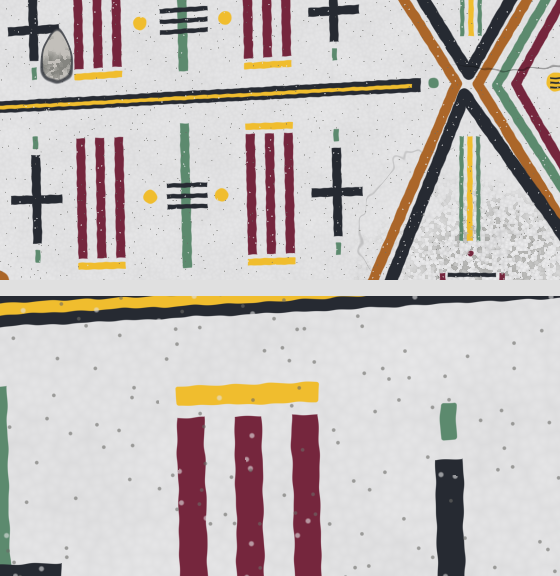
Top, the full canvas; bottom, a detail of the centre.
A WebGL 2 fragment shader for this pattern:

```glsl
#version 300 es
precision highp float;
// Painted plaster wall: two rows of crosses, triple bars and striped poles,
// split by a dark band, beside a large crossing of nested chevrons.
// Shapes are box, segment and disc distances; wear is cellular noise and sines.
uniform vec2 u_resolution;
out vec4 fragColor;

#define WOBBLE 0.0014     // unevenness of brush edges
#define BAR_GAP 0.068     // spacing of the triple bars
#define BAR_HALF 0.0160   // half width of bars and crosses
#define STRIPE_GAP 0.038  // spacing of short dark stripes
#define LEAN 0.02         // sideways drift of the rows
#define PIT_SCALE 42.0    // pits per canvas height
#define CHIP_SCALE 75.0   // paint chips per canvas height
#define GRAIN 0.045       // plaster contrast

const vec3 PLASTER = vec3(0.88, 0.88, 0.885);
const vec3 INK     = vec3(0.15, 0.165, 0.195);
const vec3 MAROON  = vec3(0.46, 0.15, 0.24);
const vec3 GREEN   = vec3(0.36, 0.54, 0.43);
const vec3 YELLOW  = vec3(0.94, 0.74, 0.18);
const vec3 OCHRE   = vec3(0.67, 0.40, 0.16);
const vec3 STONE   = vec3(0.52, 0.52, 0.50);

vec2 hash2(vec2 c) {
  return fract(sin(vec2(dot(c, vec2(127.1, 311.7)), dot(c, vec2(269.5, 183.3)))) * 43758.5);
}
// Distance to the nearest cell point, and that cell's random value
vec2 cells(vec2 p) {
  vec2 id = floor(p), best = vec2(9.0, 0.0);
  for (int y = -1; y <= 1; y++)
    for (int x = -1; x <= 1; x++) {
      vec2 c = id + vec2(x, y), h = hash2(c);
      float d = length(c + h - p);
      if (d < best.x) best = vec2(d, fract(h.x * 17.0 + h.y * 31.0));
    }
  return best;
}
float waves(vec2 p) {
  return sin(p.x + 1.7 * sin(p.y * 1.3)) * sin(p.y * 1.1 + 1.4 * sin(p.x * 0.8));
}
float box(vec2 p, vec2 halfSize) {
  vec2 d = abs(p) - halfSize;
  return length(max(d, 0.0)) + min(max(d.x, d.y), 0.0);
}
float segment(vec2 p, vec2 a, vec2 b) {
  vec2 ab = b - a;
  return length(p - a - ab * clamp(dot(p - a, ab) / dot(ab, ab), 0.0, 1.0));
}
float bend(vec2 p, vec2 a, vec2 tip, vec2 b) {
  return min(segment(p, a, tip), segment(p, tip, b));
}
void paint(inout vec3 col, vec3 c, float d) {
  float aa = 0.8 / u_resolution.y;
  col = mix(col, c, 1.0 - smoothstep(-aa, aa, d));
}
// One row of motifs; stretch scales the heights of its strokes
void row(inout vec3 col, vec2 p, float base, float slope, float stretch) {
  vec2 q = vec2(p.x + LEAN * (p.y - 0.29), p.y - base - slope * p.x);
  float barH = 0.215 * stretch, crossH = 0.158 * stretch, spread = inversesqrt(stretch);
  for (int i = 0; i < 2; i++) {
    float side = float(i);
    vec2 c = q - vec2(mix(0.131, 1.205, side), 0.0);
    paint(col, INK, min(box(c, vec2(0.091, 0.0155)), box(c, vec2(BAR_HALF, crossH))));
    paint(col, GREEN, box(vec2(c.x, abs(c.y) - crossH - 0.045), vec2(0.006, 0.019)) - 0.003);
    vec2 b = q - vec2(mix(0.360, 0.966, side), 0.0);
    for (float k = -1.0; k < 2.0; k++)
      paint(col, MAROON, box(b - vec2(k * BAR_GAP, 0.0), vec2(BAR_HALF, barH)));
    float capY = (i == 1 ? abs(b.y) : -b.y) - barH - 0.027;
    paint(col, YELLOW, box(vec2(b.x, capY), vec2(0.082, 0.009)) - 0.003);
  }
  vec2 m = q - vec2(0.664, 0.0);
  paint(col, GREEN, box(m, vec2(0.0165, 0.258 * stretch)));
  for (float k = -1.0; k < 2.0; k++)
    paint(col, INK, box(m - vec2(0.005, k * STRIPE_GAP), vec2(0.072 * spread, 0.008)));
  paint(col, YELLOW, length(vec2(abs(m.x) - 0.127 * spread, m.y)) - 0.024);
}
// Nested chevrons that meet in a crossing, with stems and dots
void crossing(inout vec3 col, vec2 p) {
  paint(col, OCHRE, bend(p, vec2(1.43, 1.02), vec2(1.632, 0.703), vec2(1.32, -0.03)) - 0.018);
  paint(col, OCHRE, bend(p, vec2(1.895, 1.02), vec2(1.706, 0.700), vec2(2.02, 0.19)) - 0.018);
  paint(col, GREEN, bend(p, vec2(1.96, 1.02), vec2(1.773, 0.694), vec2(2.02, 0.31)) - 0.0165);
  paint(col, MAROON, bend(p, vec2(2.02, 1.02), vec2(1.842, 0.700), vec2(2.02, 0.39)) - 0.0165);
  paint(col, INK, bend(p, vec2(1.50, 1.02), vec2(1.674, 0.738), vec2(1.835, 1.02)) - 0.022);
  paint(col, INK, bend(p, vec2(1.385, -0.03), vec2(1.659, 0.662), vec2(2.02, 0.15)) - 0.022);
  for (float k = -1.0; k < 2.0; k++) {
    vec3 stem = k == 0.0 ? YELLOW : GREEN;
    float w = k == 0.0 ? 0.0095 : 0.007;
    paint(col, stem, box(p - vec2(1.682 + k * 0.031, 1.0), vec2(w, 0.128)));
    paint(col, stem, box(p - vec2(1.678 + k * 0.030, 0.326), vec2(w, 0.187)));
  }
  paint(col, GREEN, length(p - vec2(1.549, 0.703)) - 0.019);
  paint(col, YELLOW, length(p - vec2(1.985, 0.708)) - 0.034);
  for (float k = -1.0; k < 2.0; k++)
    paint(col, INK, box(p - vec2(1.987, 0.704 + k * 0.016), vec2(0.022, 0.003)));
  paint(col, MAROON, length(p - vec2(1.682, 0.094)) - 0.010);
  paint(col, INK, box(p - vec2(1.685, 0.018), vec2(0.085, 0.007)));
  paint(col, MAROON, box(vec2(abs(p.x - 1.687) - 0.106, p.y - 0.008), vec2(0.010, 0.016)));
}
void main() {
  vec2 uv = gl_FragCoord.xy / u_resolution.y;
  vec2 p = uv + WOBBLE * vec2(waves(uv * 55.0), waves(uv.yx * 60.0 + 4.0));
  vec2 fine = cells(uv * CHIP_SCALE), pit = cells(uv * PIT_SCALE);
  float blotch = waves(uv * 13.0) + 0.6 * waves(uv.yx * 37.0);
  // Plaster, rougher towards the lower right
  float rough = smoothstep(0.45, 0.05, length((uv - vec2(1.75, 0.08)) * vec2(0.85, 1.3)) + 0.06 * blotch);
  vec3 wall = PLASTER + GRAIN * (0.3 * blotch + 0.5 - fine.x) * (0.6 + 1.5 * rough);
  float peel = length((uv - vec2(1.58, 0.14)) * vec2(1.0, 0.95)) - 0.30 - 0.025 * blotch;
  wall -= 0.11 * smoothstep(0.006, 0.0, abs(peel)) * step(uv.x, 1.62);
  wall = mix(wall, STONE, 0.55 * rough * smoothstep(0.55, 0.85, fine.y + 0.2 * blotch));
  // Painted pattern
  vec3 col = wall;
  row(col, p, 0.284, 0.025, 1.0);
  row(col, p, 0.885, 0.064, 0.7);
  vec2 band = vec2(p.x, p.y - 0.617 - 0.053 * p.x);
  paint(col, INK, box(band, vec2(1.502, 0.021 + 0.002 * p.x)));
  paint(col, YELLOW, box(band + vec2(0.0, 0.002), vec2(1.472, 0.0068)));
  crossing(col, p);
  paint(col, OCHRE, length(p - vec2(-0.01, -0.01)) - 0.045);
  // Chips, pits, a crack and an exposed stone
  float chip = step(0.93 - 0.25 * rough, fine.y) * smoothstep(0.32, 0.12, fine.x);
  col = mix(col, wall, 0.6 * chip);
  col = mix(col, STONE * 0.8, 0.6 * step(0.72, pit.y) * smoothstep(0.13, 0.05, pit.x));
  float crack = abs(uv.y - 0.765 - 0.02 * waves(uv * 9.0) - 0.006 * waves(uv * 50.0));
  col *= 1.0 - 0.3 * smoothstep(0.005, 0.001, crack) * smoothstep(1.58, 1.72, uv.x);
  vec2 h = uv - vec2(0.203, 0.803);
  float hole = length(h / vec2(0.053 - 0.22 * h.y, 0.09)) - 1.0 + 0.06 * blotch;
  vec3 stone = mix(vec3(0.76, 0.75, 0.73), STONE, smoothstep(0.2, 0.9, fine.y + 0.4 * blotch - 4.0 * h.y - 0.2));
  paint(col, stone, hole * 0.05);
  col = mix(col, INK, 0.75 * smoothstep(0.12, 0.02, abs(hole)));
  fragColor = vec4(clamp(col, 0.0, 1.0), 1.0);
}
```
